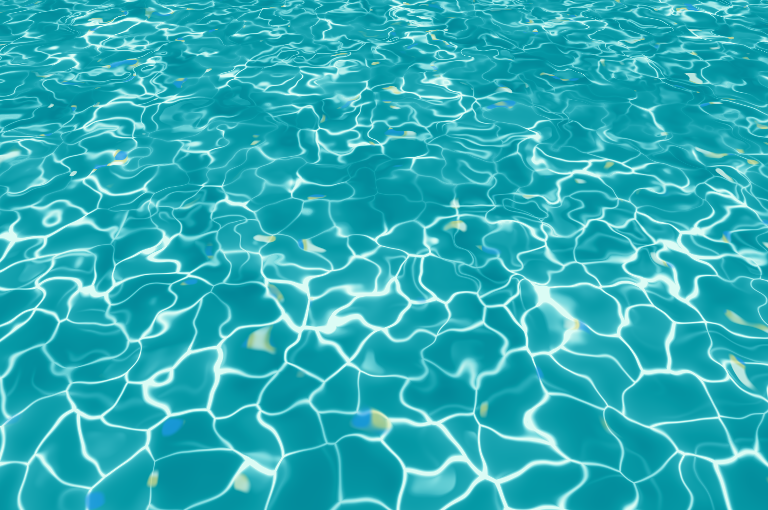
Give the GLSL for this texture, as a Shadertoy shader.

```glsl
float hash(vec2 p) {
    return fract(sin(dot(p, vec2(127.1, 311.7))) * 43758.5453);
}

float noise(vec2 p) {
    vec2 i = floor(p), f = fract(p);
    f = f * f * f * (f * (f * 6.0 - 15.0) + 10.0);
    return mix(mix(hash(i), hash(i + vec2(1, 0)), f.x),
               mix(hash(i + vec2(0, 1)), hash(i + vec2(1, 1)), f.x), f.y);
}

vec2 noise2(vec2 p) {
    return vec2(noise(p), noise(p + vec2(41.3, 17.8))) - 0.5;
}

vec2 cellPoint(vec2 cell) {
    return cell + 0.5 + 0.74 * (vec2(hash(cell), hash(cell + 57.3)) - 0.5);
}

// Cell borders measured on the canvas: x = sharp line, y = soft halo
vec2 lightNet(vec2 p, vec2 stretch, float width, float halo) {
    vec2 cell = floor(p), nearest = vec2(9.0);
    for (int j = -1; j <= 1; j++)
    for (int i = -1; i <= 1; i++) {
        vec2 r = cellPoint(cell + vec2(i, j)) - p;
        if (dot(r, r) < dot(nearest, nearest)) nearest = r;
    }
    vec2 net = vec2(0.0);
    for (int j = -2; j <= 2; j++)
    for (int i = -2; i <= 2; i++) {
        vec2 r = cellPoint(cell + vec2(i, j)) - p;
        vec2 across = r - nearest;
        if (dot(across, across) > 0.0001) {
            float d = 0.5 * dot(nearest + r, across) / length(across * stretch);
            net.x = max(net.x, exp(-d * d / (width * width)));
            net.y += exp(-d / halo);
        }
    }
    return net;
}

// Closed loops along the level lines of a noise field
float lightLoops(vec2 p, vec2 stretch, float width) {
    float n = noise(p), e = 0.02;
    vec2 slope = vec2(noise(p + vec2(e, 0)) - n, noise(p + vec2(0, e)) - n) / e;
    float d = abs(fract(n * 2.6) - 0.5) / 2.6;
    d /= length(slope * stretch) + 1.2;
    return exp(-d * d / (width * width));
}

vec3 waterColor(float t) {
    vec3 c = mix(vec3(0.005, 0.51, 0.58), vec3(0.02, 0.60, 0.65), clamp(t / 0.25, 0.0, 1.0));
    c = mix(c, vec3(0.16, 0.68, 0.73), clamp((t - 0.25) / 0.25, 0.0, 1.0));
    c = mix(c, vec3(0.45, 0.84, 0.86), clamp((t - 0.5) / 0.25, 0.0, 1.0));
    return mix(c, vec3(0.86, 0.99, 0.96), clamp((t - 0.75) / 0.3, 0.0, 1.0));
}

void mainImage(out vec4 fragColor, in vec2 fragCoord) {
    float x = (fragCoord.x - 0.5 * iResolution.x) / iResolution.y;
    float y = fragCoord.y / iResolution.y;

    // Perspective of the water plane and its local stretch
    float nearness = 1.55 - y;
    vec2 p = vec2(13.0 * x / nearness, 19.0 / nearness);
    vec2 stretch = vec2(13.0 / nearness, 19.0 / (nearness * nearness));

    // Ripples bend the net, more strongly far away
    vec2 q = p + (0.65 + 0.6 * y) * noise2(p * 0.85);
    q += (0.28 + 0.3 * y) * noise2(p * 2.1 + 9.0);

    // Caustic lines of varying strength
    float vary = noise(q * 1.1 + 70.0);
    float width = max(mix(0.0052, 0.0024, y) * (0.5 + vary), 0.8 / iResolution.y);
    vec2 net = lightNet(q, stretch, width, 0.012 * nearness);
    float far = smoothstep(0.25, 0.9, y);
    float strength = mix(0.45 + 0.5 * vary, 0.62 * smoothstep(0.25, 0.75, vary), far);
    float loops = lightLoops(q * 0.8 + 23.0, stretch * 0.8, width);
    loops *= smoothstep(0.3, 0.7, noise(p * 0.7 + 31.0)) * mix(0.3, 0.6, far);

    // Broad tone, halo and lines
    float veil = noise(q * vec2(0.9, 0.6) + 12.0);
    float tone = 0.01 + 0.2 * veil + 0.14 * noise(q * 1.9 + 5.0) - 0.05 * y;
    tone += net.y * (0.06 + 0.24 * veil) * mix(0.8, 0.4, far);
    tone += max(net.x * strength, loops) * 0.9;

    // Pale pools of focused light
    float pool = smoothstep(0.83, 0.93, noise(q * 1.25 + 90.0));
    tone += 0.4 * pool * noise(p * 3.0);
    vec3 color = waterColor(tone);

    // Small warm and blue glints
    float glint = smoothstep(0.86, 0.95, noise(q * vec2(1.9, 1.6) + 150.0));
    float hue = noise(p * 2.3 + 200.0);
    vec3 glintColor = mix(vec3(0.12, 0.6, 0.9), vec3(0.85, 0.86, 0.55), smoothstep(0.3, 0.45, hue));
    glintColor = mix(glintColor, vec3(0.96, 1.0, 0.95), smoothstep(0.5, 0.7, hue));
    color = mix(color, glintColor, 0.75 * glint);

    fragColor = vec4(color, 1.0);
}
```
